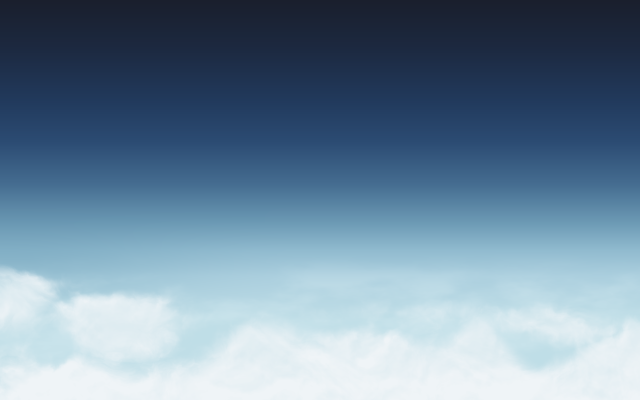
Write a WebGL 1 fragment shader that draws this background.

```glsl
precision highp float;
// Deep blue sky fading to pale haze above a bank of soft white clouds.

uniform vec2 u_resolution;

#define ASPECT 1.6
#define CLOUD_SCALE 8.0
#define BILLOW 0.13
#define EDGE_SOFTNESS 0.045
#define LIGHT_OFFSET vec2(-0.010, 0.022)
#define SHADOW_COLOR vec3(0.79, 0.885, 0.915)
#define CLOUD_COLOR vec3(0.945, 0.96, 0.97)
#define HAZE_COLOR vec3(0.75, 0.87, 0.905)

float hash(vec2 p) {
  vec3 q = fract(p.xyx * 0.1031);
  q += dot(q, q.yzx + 33.33);
  return fract((q.x + q.y) * q.z);
}

float noise(vec2 p) {
  vec2 i = floor(p);
  vec2 f = fract(p);
  f = f * f * (3.0 - 2.0 * f);
  float low = mix(hash(i), hash(i + vec2(1.0, 0.0)), f.x);
  float high = mix(hash(i + vec2(0.0, 1.0)), hash(i + vec2(1.0)), f.x);
  return mix(low, high, f.y);
}

float fbm(vec2 p) {
  float sum = 0.0;
  float weight = 0.5;
  for (int i = 0; i < 6; i++) {
    sum += weight * noise(p);
    p = mat2(1.6, 1.2, -1.2, 1.6) * p + 7.3;
    weight *= 0.5;
  }
  return sum;
}

// Noise bent by itself, for curled cloud edges
float billow(vec2 p) {
  vec2 q = p * CLOUD_SCALE;
  vec2 bend = vec2(fbm(q + 3.1), fbm(q + 17.7)) - 0.5;
  return fbm(q * vec2(0.9, 1.15) + bend * 1.3) - 0.5;
}

float bump(float x, float center, float width) {
  float d = (x - center) / width;
  return exp(-d * d);
}

// Approximate inner distance of an ellipse, positive inside
float puff(vec2 p, vec2 center, vec2 radius) {
  return (1.0 - length((p - center) / radius)) * radius.y;
}

// Height of the near cloud bank
float ridge(float x) {
  return 0.065 + 0.06 * bump(x, 0.14, 0.14) + 0.14 * bump(x, 0.66, 0.14)
    + 0.13 * bump(x, 0.93, 0.12) + 0.125 * bump(x, 1.20, 0.10)
    + 0.12 * bump(x, 1.60, 0.15);
}

// Near bank joined with the puffs floating behind it
float cloudMass(vec2 p) {
  float mass = ridge(p.x) - p.y;
  mass = max(mass, puff(p, vec2(0.29, 0.19), vec2(0.15, 0.085)));
  mass = max(mass, puff(p, vec2(0.02, 0.25), vec2(0.08, 0.055)));
  mass = max(mass, puff(p, vec2(0.14, 0.29), vec2(0.10, 0.025)));
  mass = max(mass, puff(p, vec2(0.98, 0.22), vec2(0.13, 0.025)));
  return max(mass, puff(p, vec2(1.44, 0.18), vec2(0.16, 0.025)));
}

float ramp(float a, float b, float x) {
  return clamp((x - a) / (b - a), 0.0, 1.0);
}

// Vertical gradient, from the haze upward
vec3 skyColor(float y) {
  vec3 c = mix(HAZE_COLOR, vec3(0.67, 0.81, 0.87), ramp(0.20, 0.31, y));
  c = mix(c, vec3(0.565, 0.73, 0.81), ramp(0.31, 0.375, y));
  c = mix(c, vec3(0.42, 0.60, 0.705), ramp(0.375, 0.445, y));
  c = mix(c, vec3(0.27, 0.425, 0.565), ramp(0.445, 0.54, y));
  c = mix(c, vec3(0.17, 0.295, 0.45), ramp(0.54, 0.645, y));
  c = mix(c, vec3(0.13, 0.225, 0.36), ramp(0.645, 0.75, y));
  c = mix(c, vec3(0.11, 0.16, 0.25), ramp(0.75, 0.88, y));
  return mix(c, vec3(0.10, 0.12, 0.175), ramp(0.88, 1.0, y));
}

void main() {
  vec2 uv = gl_FragCoord.xy / u_resolution;
  vec2 p = uv * vec2(ASPECT, 1.0);
  vec3 color = skyColor(uv.y);

  // Deeper blue along the left of the horizon
  float leftShade = (1.0 - smoothstep(0.0, 0.75, p.x)) * bump(uv.y, 0.33, 0.09);
  color *= 1.0 - leftShade * vec3(0.13, 0.08, 0.06);

  // Thin wisps in the haze
  float wisps = smoothstep(0.38, 0.72, fbm(p * vec2(5.0, 13.0) + 4.0));
  float wispBand = smoothstep(0.38, 0.24, uv.y);
  color = mix(color, vec3(0.84, 0.92, 0.945), 0.45 * wisps * wispBand);

  // Cloud cover with light from above
  float detail = billow(p);
  float density = cloudMass(p) + detail * BILLOW;
  float cover = smoothstep(-0.5 * EDGE_SOFTNESS, EDGE_SOFTNESS, density);
  float relief = detail - billow(p + LIGHT_OFFSET);
  float light = 0.62 + 1.3 * relief + 0.35 * smoothstep(0.20, 0.0, uv.y);
  vec3 cloud = mix(SHADOW_COLOR, CLOUD_COLOR, clamp(light, 0.0, 1.0));
  color = mix(color, cloud, cover * 0.96);

  gl_FragColor = vec4(color, 1.0);
}
```
